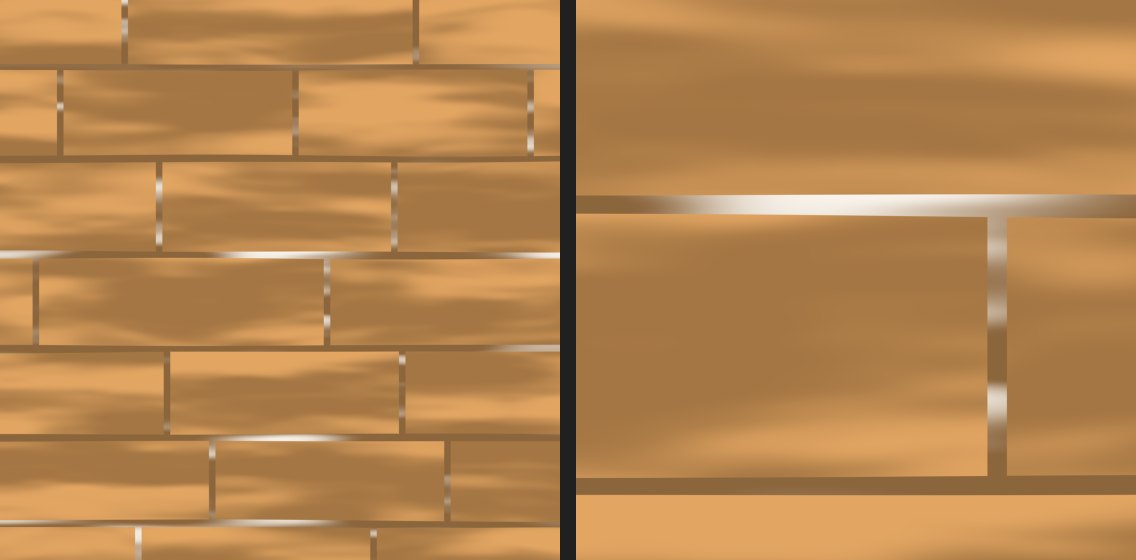
Left: the whole. Right: its middle third, enlarged.
Reproduce this texture procedurally as a Shadertoy shader.

```glsl
// Wooden planks in seven staggered rows, split by narrow brown gaps with pale worn spots.
// Row seams and plank joints follow formulas; grain and wear are value noise
// stretched along x, reseeded for every plank.

float hash(vec2 p) {
    vec3 q = fract(p.xyx * vec3(0.1031, 0.1030, 0.0973));
    q += dot(q, q.yzx + 33.33);
    return fract((q.x + q.y) * q.z);
}

float noise(vec2 p) {
    vec2 i = floor(p), f = fract(p);
    f = f * f * (3.0 - 2.0 * f);
    return mix(mix(hash(i), hash(i + vec2(1, 0)), f.x),
               mix(hash(i + vec2(0, 1)), hash(i + vec2(1, 1)), f.x), f.y);
}

// Long horizontal fibres, bent slightly by a slow warp
float grain(vec2 p) {
    p.y += 0.022 * noise(p * vec2(5.0, 9.0) + 7.0);
    return 0.60 * noise(p * vec2(3.2, 25.0))
         + 0.28 * noise(p * vec2(7.0, 48.0) + 31.0)
         + 0.12 * noise(p * vec2(15.0, 80.0) + 67.0);
}

// Height of the seam above row k, gently uneven along x
float seamHeight(float k, float x) {
    return 0.064 + 0.1632 * k - 0.012 * max(sin(0.785 * k), 0.0)
         + 0.004 * (noise(vec2(x * 2.5, k * 9.0 + 50.0)) - 0.5);
}

void mainImage(out vec4 fragColor, in vec2 fragCoord) {
    vec2 uv = fragCoord / iResolution.y;
    float pixel = 1.0 / iResolution.y;

    // Find the row and the distance to the nearest seam
    float row = 0.0, seamGap = 1.0;
    for (int k = 0; k < 6; k++) {
        float height = seamHeight(float(k), uv.x);
        float halfWidth = 0.0048 + 0.0030 * noise(vec2(uv.x * 3.0, float(k) * 5.0 + 90.0));
        row += step(height, uv.y);
        seamGap = min(seamGap, abs(uv.y - height) - halfWidth);
    }

    // Staggered joints, with longer planks in every third row
    float odd = mod(row, 2.0);
    float plankLength = row > 0.5 && mod(row, 3.0) < 0.5 ? 0.52 : 0.42;
    float offset = mix(0.247, 0.379, odd) + mix(0.055, 0.22, odd) * sin(0.6 * (row - odd));
    float along = (uv.x - offset) / plankLength;
    float plank = floor(along);
    float jointGap = abs(fract(along + 0.5) - 0.5) * plankLength - 0.0058;

    // Wood, with its own grain and tone in each plank
    vec2 id = vec2(plank + 11.0, row + 3.0);
    vec2 seed = vec2(hash(id), hash(id + 40.0)) * 20.0;
    float tone = grain(uv + seed) + 0.12 * (hash(id + 80.0) - 0.5);
    vec3 wood = mix(vec3(0.643, 0.463, 0.263), vec3(0.885, 0.647, 0.384),
                    smoothstep(0.30, 0.74, tone));

    // Gaps: brown, worn to near white in places
    float wear = 0.8 * noise(uv * vec2(4.0, 42.0) + 13.0) + 0.2 * noise(uv * vec2(9.0, 85.0) + 29.0);
    vec3 gapColor = mix(vec3(0.545, 0.395, 0.235), vec3(0.97, 0.95, 0.92),
                        smoothstep(0.42, 0.95, wear));

    float gap = min(seamGap, jointGap);
    vec3 color = mix(gapColor, wood, smoothstep(-0.8 * pixel, 0.8 * pixel, gap));
    fragColor = vec4(color, 1.0);
}
```
